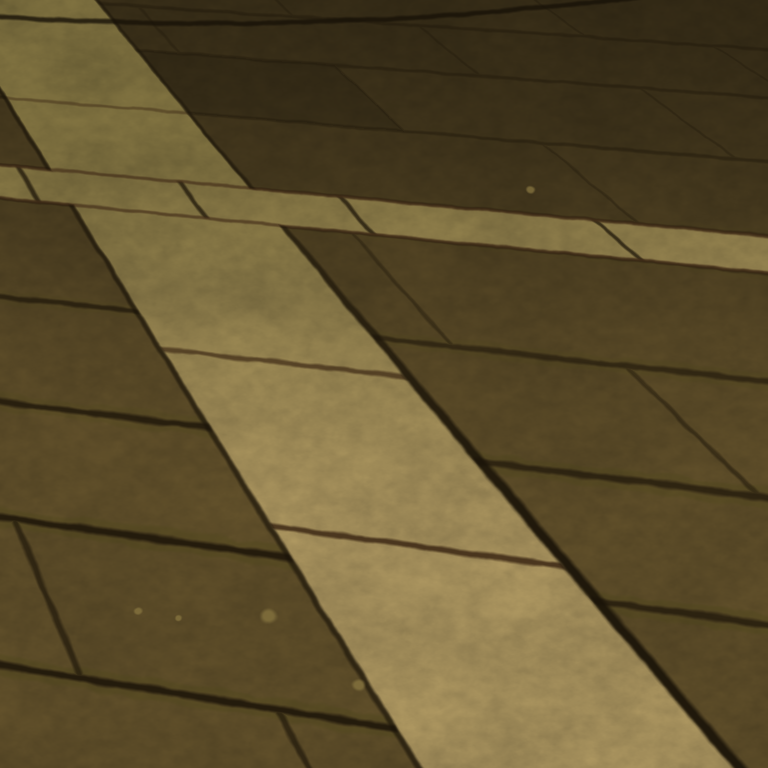
A WebGL 2 fragment shader for this texture:

```glsl
#version 300 es
precision highp float;
uniform vec2 u_resolution;
out vec4 fragColor;

#define BAND_LEFT -0.07
#define BAND_RIGHT 0.124
#define CROSS_TOP 0.215
#define CROSS_BOTTOM 0.258
#define SOFTNESS 0.0022
#define WOBBLE 0.004
#define GRAIN 0.16
#define STONE_FAR vec3(0.46, 0.41, 0.23)
#define STONE_NEAR vec3(0.62, 0.54, 0.345)
#define SLAB_FAR vec3(0.19, 0.155, 0.08)
#define SLAB_NEAR vec3(0.35, 0.288, 0.152)
#define JOINT_COLOR vec3(0.115, 0.085, 0.035)

// Row boundaries in depth; first upright joint and spacing for each row.
const float ROW_EDGES[9] = float[](-0.005, 0.052, 0.127, CROSS_TOP, CROSS_BOTTOM,
                                   0.386, 0.523, 0.673, 0.866);
const vec2 UPRIGHTS[10] = vec2[](vec2(0.695, 0.337), vec2(0.505, 0.331), vec2(0.347, 0.326),
    vec2(0.485, 0.36), vec2(9.0, 20.0), vec2(0.19, 0.5), vec2(0.326, 0.7),
    vec2(0.9, 1.5), vec2(-0.264, 1.0), vec2(-0.142, 1.0));
const vec4 CROSS_CUTS = vec4(-0.103, 0.056, 0.21, 0.446);
const vec3 BAND_CUTS = vec3(0.127, 0.43, 0.637);
const vec3 PEBBLES[5] = vec3[](vec3(0.35, 0.802, 0.011), vec3(0.467, 0.892, 0.009),
    vec3(0.18, 0.795, 0.006), vec3(0.233, 0.805, 0.005), vec3(0.691, 0.247, 0.006));

float hash(vec2 p) {
    vec3 k = fract(p.xyx * 0.1031);
    k += dot(k, k.yzx + 33.33);
    return fract((k.x + k.y) * k.z);
}

float noise(vec2 p) {
    vec2 cell = floor(p), f = fract(p);
    f = f * f * (3.0 - 2.0 * f);
    return mix(mix(hash(cell), hash(cell + vec2(1, 0)), f.x),
               mix(hash(cell + vec2(0, 1)), hash(cell + vec2(1, 1)), f.x), f.y);
}

float fbm(vec2 p) {
    float sum = 0.0, gain = 0.5;
    for (int i = 0; i < 4; i++) {
        sum += gain * noise(p);
        p = mat2(1.6, 1.2, -1.2, 1.6) * p + 7.3;
        gain *= 0.5;
    }
    return sum;
}

float inside(float d) { return smoothstep(-SOFTNESS, SOFTNESS, d); }

float groove(float d, float width) {
    return 1.0 - smoothstep(width * 0.35, width * 1.3 + SOFTNESS, abs(d));
}

void main() {
    vec2 uv = gl_FragCoord.xy / u_resolution;
    vec2 flat_ = vec2(uv.x, 1.0 - uv.y);
    vec2 q = flat_ + WOBBLE * (vec2(fbm(flat_ * 38.0), fbm(flat_ * 38.0 + 50.0)) - 0.47);

    // Perspective paving plane: across and depth are straight in the floor.
    float acrossScale = 1.0 + 1.03 * q.y;
    float depthScale = 1.0 + 0.105 * q.x;
    float across = (q.x - 0.69 * q.y) / acrossScale;
    float depth = (q.y - 0.07 * q.x) / depthScale;
    float toNormal = acrossScale * 0.77;

    // Pale bands.
    float leftDist = (across - BAND_LEFT) * toNormal;
    float rightDist = (BAND_RIGHT + 0.007 * q.y * q.y - across) * toNormal;
    float mainBand = inside(min(leftDist, rightDist));
    float crossDist = min(depth - CROSS_TOP, CROSS_BOTTOM - depth) * depthScale;
    float crossBand = inside(crossDist);
    float pale = max(mainBand, crossBand);

    // Slab rows and uprights.
    int row = 0;
    float rowDist = 1.0;
    for (int i = 0; i < 9; i++) {
        if (depth > ROW_EDGES[i]) row = i + 1;
        rowDist = min(rowDist, abs(depth - ROW_EDGES[i]) * depthScale);
    }
    vec2 upright = UPRIGHTS[row];
    float column = (across - upright.x) / upright.y;
    float uprightDist = (fract(column + 0.5) - 0.5) * upright.y * toNormal;
    float slabTint = hash(vec2(float(row) + 3.0, floor(column) + 17.0)) - 0.5;

    // Surface colours.
    float mottle = fbm(q * vec2(9.0, 13.0)) - 0.47;
    float grain = fbm(flat_ * vec2(65.0, 95.0)) - 0.47;
    float paleNear = smoothstep(0.12, 0.75, q.y + 0.1 * q.x * crossBand);
    vec3 stone = mix(STONE_FAR, STONE_NEAR, paleNear);
    stone *= 1.0 + 0.2 * mottle + GRAIN * grain;
    vec3 slab = mix(SLAB_FAR, SLAB_NEAR, smoothstep(-0.15, 0.62, q.y - 0.08 * q.x));
    slab *= 1.0 + 0.06 * slabTint + 0.16 * mottle + GRAIN * grain;
    if (row == 2 && across < 0.347) slab *= 0.88;
    vec3 color = mix(slab, stone, pale);

    // Joints between the dark slabs, with a mossy lower rim.
    float near = smoothstep(0.1, 0.75, q.y);
    float width = mix(0.0012, 0.0042, near) * (0.7 + 0.6 * noise(q * 45.0));
    float leftSide = 1.0 - inside(leftDist);
    float jointPower = mix(0.42, 0.75, near) + 0.15 * leftSide;
    float joint = max(groove(rowDist, width), 0.75 * groove(uprightDist, width * 0.7));
    float rim = groove(rowDist - width * 2.2, width) * (1.0 - pale) * near;
    color = mix(color, vec3(0.29, 0.27, 0.09), 0.3 * rim);
    color = mix(color, JOINT_COLOR, joint * jointPower * (1.0 - pale));

    // Joints across the pale bands.
    vec3 bandCuts = abs(depth - BAND_CUTS) * depthScale;
    float bandCut = groove(min(bandCuts.x, min(bandCuts.y, bandCuts.z)), width * 0.75);
    bandCut *= mainBand * (1.0 - crossBand) * mix(0.45, 0.85, near);
    color = mix(color, vec3(0.23, 0.15, 0.075), bandCut);
    vec4 cuts = abs(across - CROSS_CUTS) * toNormal;
    float crossCut = groove(min(min(cuts.x, cuts.y), min(cuts.z, cuts.w)), 0.002);
    color = mix(color, JOINT_COLOR, 0.75 * crossCut * crossBand);
    color = mix(color, vec3(0.24, 0.15, 0.08), 0.6 * groove(crossDist, 0.0012));

    // Dark seams beside the main band, heavier near the viewer.
    float leftSeam = groove(leftDist + 0.002, mix(0.0015, 0.003, near));
    float rightSeam = groove(rightDist + 0.0015 + 0.004 * near, mix(0.0015, 0.0065, near));
    float seam = max(0.65 * leftSeam, mix(0.5, 0.9, near) * rightSeam);
    color = mix(color, JOINT_COLOR * 0.85, seam * (1.0 - crossBand));

    // Curved far groove and scattered pale flecks.
    float curve = 0.022 + 0.06 * q.x - 0.11 * q.x * q.x;
    color = mix(color, JOINT_COLOR * 0.8, 0.8 * groove(q.y - curve, 0.0024));
    for (int i = 0; i < 5; i++) {
        vec3 pebble = PEBBLES[i];
        float size = length((q - pebble.xy) * vec2(1.0, 1.15)) / pebble.z;
        color = mix(color, vec3(0.53, 0.46, 0.25), 0.75 * (1.0 - smoothstep(0.5, 1.2, size)));
    }
    fragColor = vec4(color, 1.0);
}
```
